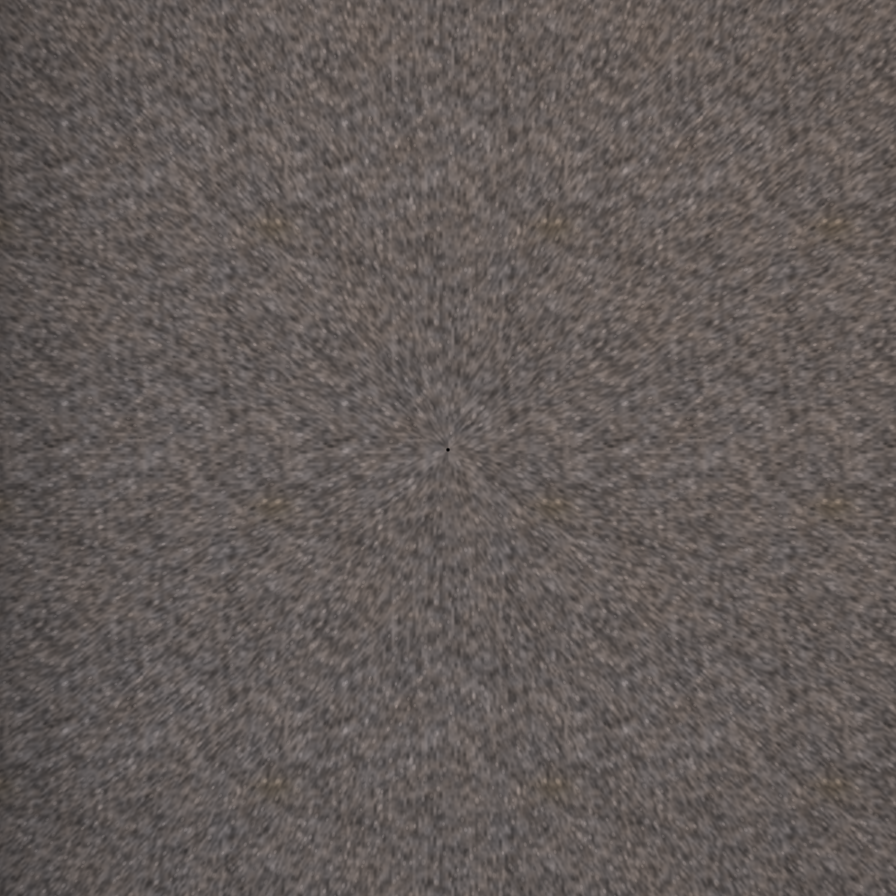
Write a WebGL 2 fragment shader that draws this texture.

```glsl
#version 300 es
precision highp float;
// Fine grey-brown stone grain, streaked outwards from the centre.

#define BASE_COLOR vec3(0.395, 0.365, 0.354)
#define TILE 0.3125        // width of the repeating patch
#define FINE_CELLS 94.0    // grain cells across one patch
#define FLECK_CELLS 34.0   // fleck cells across one patch
#define STREAK 0.0031      // half length of the radial smear
#define FINE_GAIN 0.66
#define MEDIUM_GAIN 0.20
#define BROAD_GAIN 0.08
#define FLECK_GAIN 0.23
#define TINT_GAIN 0.042
#define EDGE_SHADE 0.18

uniform vec2 u_resolution;
out vec4 fragColor;

float hash(vec2 p) {
    return fract(sin(dot(p, vec2(127.1, 311.7))) * 43758.5453);
}

// Value noise that wraps after the given number of cells
float tiledNoise(vec2 uv, float cells, float seed) {
    vec2 p = uv * cells;
    vec2 i = floor(p);
    vec2 f = p - i;
    f = f * f * (3.0 - 2.0 * f);
    vec2 a = mod(i, cells) + seed;
    vec2 b = mod(i + 1.0, cells) + seed;
    return mix(mix(hash(a), hash(vec2(b.x, a.y)), f.x),
               mix(hash(vec2(a.x, b.y)), hash(b), f.x), f.y);
}

// Fine grain averaged along the radial direction
float streakedGrain(vec2 p, vec2 radial) {
    float sum = 0.0;
    for (int i = -3; i <= 3; i++) {
        vec2 q = p + radial * STREAK * float(i) / 3.0;
        sum += tiledNoise(q / TILE, FINE_CELLS, 3.0);
    }
    return sum / 7.0 - 0.5;
}

// Scattered oval flecks, mostly light with a few dark ones
float flecks(vec2 p, vec2 radial) {
    vec2 grid = p / TILE * FLECK_CELLS;
    vec2 cell = floor(grid);
    float sum = 0.0;
    for (int y = -1; y <= 1; y++) {
        for (int x = -1; x <= 1; x++) {
            vec2 c = cell + vec2(x, y);
            vec2 id = mod(c, FLECK_CELLS) + 17.0;
            vec2 jitter = vec2(hash(id), hash(id + 41.3));
            vec2 d = grid - c - jitter;
            vec2 local = vec2(dot(d, radial), dot(d, vec2(-radial.y, radial.x)));
            float size = mix(0.17, 0.36, hash(id + 73.9));
            float shape = 1.0 - smoothstep(0.4, 1.4, length(local * vec2(0.8, 1.15)) / size);
            float kind = hash(id + 97.1);
            float tone = kind > 0.70 ? kind : (kind < 0.12 ? -0.5 : 0.0);
            sum += shape * tone;
        }
    }
    return sum;
}

// Soft round mark placed once in every patch
float patchMark(vec2 p, vec2 center, vec2 radius) {
    vec2 d = (fract((p - center) / TILE + 0.5) - 0.5) * TILE / radius;
    return exp(-dot(d, d));
}

void main() {
    vec2 p = gl_FragCoord.xy / u_resolution;
    vec2 fromCenter = p - vec2(0.5, 0.498);
    float r = length(fromCenter);
    vec2 radial = fromCenter / max(r, 0.0001);
    vec2 uv = p / TILE;

    // Grain at three scales, then flecks
    float tone = FINE_GAIN * streakedGrain(p, radial);
    tone += MEDIUM_GAIN * (tiledNoise(uv, 42.0, 11.0) - 0.5);
    tone += BROAD_GAIN * (tiledNoise(uv, 11.0, 29.0) - 0.5);
    tone += FLECK_GAIN * flecks(p, radial);

    // Small dark pits
    tone -= 0.16 * patchMark(p, vec2(0.430, 0.690), vec2(0.007, 0.005));
    vec3 color = BASE_COLOR * (1.0 + tone);

    // Warm and cool drift, with ochre stains
    float warmth = tiledNoise(uv, 30.0, 53.0) + 0.7 * tiledNoise(uv, 9.0, 61.0) - 0.85;
    warmth += 0.5 * (p.x + p.y - 1.0);
    color *= 1.0 + TINT_GAIN * warmth * vec3(0.8, 0.0, -0.9);
    float stain = patchMark(p, vec2(0.306, 0.121), vec2(0.022, 0.014));
    color *= 1.0 - stain * vec3(0.03, 0.06, 0.14);

    // Shade towards the left side and the corners
    float shade = 1.0 - EDGE_SHADE * exp(-p.x * 11.0);
    shade *= 1.0 - 0.07 * smoothstep(0.35, 0.8, r);
    shade *= 1.0 + 0.04 * (p.y - 0.5);
    color *= shade;

    // Dark point where the streaks meet
    color *= smoothstep(0.0006, 0.0030, r);
    fragColor = vec4(clamp(color, 0.0, 1.0), 1.0);
}
```
